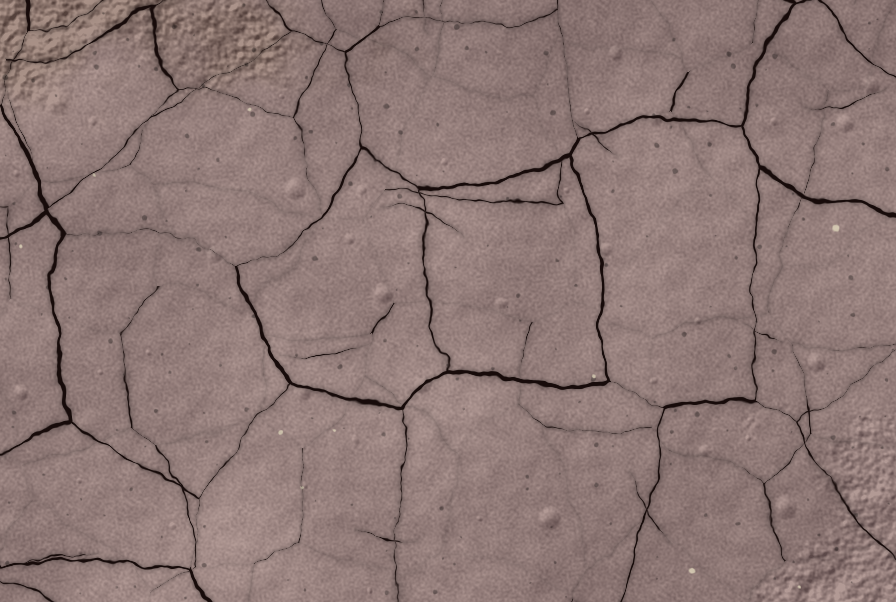
Give the GLSL for this texture, as a WebGL 2 fragment shader.

```glsl
#version 300 es
precision highp float;
precision highp int;
// Dried mud: warped Voronoi borders form the main cracks, a finer faded set and
// short tapering strokes form the hairlines. Gradient noise shapes the relief,
// which is lit from the upper left and strewn with bumps, specks and pale flecks.

uniform vec2 u_resolution;
out vec4 fragColor;

const vec3 MUD = vec3(0.580, 0.492, 0.480);
const vec3 TONE_STEP = vec3(0.054, 0.051, 0.048);
const vec3 SOIL = vec3(0.545, 0.458, 0.425);
const vec3 CRACK = vec3(0.09, 0.045, 0.04);
const vec3 FLECK = vec3(0.86, 0.82, 0.72);
const float MAIN_SPACING = 0.33;
const float FINE_SPACING = 0.21;
const float STRAY_SPACING = 0.30;
const vec2 MAIN_WIDTH = vec2(-0.0006, 0.0036);  // half widths; below zero fades out
const vec2 FINE_WIDTH = vec2(-0.0060, 0.0014);
const vec2 STRAY_WIDTH = vec2(-0.0020, 0.0011);
const float WIDTH_RAGGED = 0.0016;
const float LIP_SHADE = 0.25;
const float LIP_REACH = 0.0042;
const vec2 LIGHT = vec2(-0.6, 0.8);
const float LIGHT_GAIN = 4.5;

vec2 hash(vec2 cell) {
  uvec2 v = uvec2(ivec2(cell)) * 1664525u + 1013904223u;
  v.x += v.y * 1664525u;
  v.y += v.x * 1664525u;
  v ^= v >> 16u;
  v.x += v.y * 1664525u;
  v.y += v.x * 1664525u;
  v ^= v >> 16u;
  return vec2(v & 0xffffu) / 65535.0;
}

float corner(vec2 cell, vec2 offset) { return dot(hash(cell) * 2.0 - 1.0, offset); }

float noise(vec2 p) {
  vec2 i = floor(p), f = p - i, e = vec2(0.0, 1.0);
  vec2 u = f * f * f * (f * (f * 6.0 - 15.0) + 10.0);
  return mix(mix(corner(i, f), corner(i + e.yx, f - e.yx), u.x),
             mix(corner(i + e.xy, f - e.xy), corner(i + 1.0, f - 1.0), u.x), u.y);
}

vec2 noise2(vec2 p) { return vec2(noise(p), noise(p + vec2(37.3, 71.7))); }

// Signed distance to Voronoi borders, each with its own half width
float borderCracks(vec2 p, float spacing, vec2 width, float taper, float seed) {
  vec2 q = p / spacing, base = floor(q), home = base, toHome = vec2(9.0);
  for (int k = 0; k < 9; k++) {
    vec2 id = base + vec2(k % 3, k / 3) - 1.0;
    vec2 r = id + 0.1 + 0.8 * hash(id + seed) - q;
    if (dot(r, r) < dot(toHome, toHome)) { toHome = r; home = id; }
  }
  float fade = taper * noise(p * 6.0 + seed), nearest = 1.0;
  for (int k = 0; k < 25; k++) {
    vec2 id = home + vec2(k % 5, k / 5) - 2.0;
    if (id == home) continue;
    vec2 r = id + 0.1 + 0.8 * hash(id + seed) - q;
    float d = dot(0.5 * (toHome + r), normalize(r - toHome)) * spacing;
    float w = mix(width.x, width.y, hash(id + home + seed + 500.0).x) + fade;
    nearest = min(nearest, d - w);
  }
  return nearest;
}

// Short bent strokes that thin out towards both ends
float strayCracks(vec2 p) {
  float nearest = 1.0;
  for (int k = 0; k < 9; k++) {
    vec2 id = floor(p / STRAY_SPACING) + vec2(k % 3, k / 3) - 1.0;
    vec2 place = hash(id + 211.0), shape = hash(id + 307.0), pick = hash(id + 401.0);
    if (pick.x > 0.6) continue;
    vec2 v = p - (id + 0.15 + 0.7 * place) * STRAY_SPACING;
    float a = shape.x * 6.283, len = mix(0.03, 0.09, shape.y);
    v = mat2(cos(a), -sin(a), sin(a), cos(a)) * v;
    v.y += (pick.y - 0.5) * 6.0 * v.x * v.x;
    float t = min(abs(v.x) / len, 1.0);
    float d = length(vec2(max(abs(v.x) - len, 0.0), v.y));
    nearest = min(nearest, d - mix(STRAY_WIDTH.y, STRAY_WIDTH.x, t * t));
  }
  return nearest;
}

// Nearest scattered disc: distance in radii, and the radius
vec2 scatter(vec2 p, float spacing, float density, vec2 radius, float seed) {
  vec2 best = vec2(9.0, radius.x);
  for (int k = 0; k < 9; k++) {
    vec2 id = floor(p / spacing) + vec2(k % 3, k / 3) - 1.0;
    vec2 pick = hash(id + seed + 90.0);
    float r = mix(radius.x, radius.y, pick.y * pick.y);
    float d = length(p - (id + 0.1 + 0.8 * hash(id + seed)) * spacing) / r;
    if (pick.x < density && d < best.x) best = vec2(d, r);
  }
  return best;
}

float disc(vec2 s, float px) { return 1.0 - smoothstep(1.0 - px / s.y, 1.0 + px / s.y, s.x); }

float height(vec2 p, float rough) {
  float h = 0.020 * noise(p * 4.0) + 0.004 * noise(p * 24.0);
  h += rough * (0.015 * noise(p * 16.0) + 0.009 * noise(p * 45.0) + 0.006 * noise(p * 100.0));
  vec2 b = scatter(p + 0.006 * noise2(p * 30.0), 0.11, 0.38, vec2(0.006, 0.022), 601.0);
  float dome = max(1.0 - b.x * b.x, 0.0);
  return h + 0.32 * b.y * dome * dome;
}

void main() {
  vec2 p = gl_FragCoord.xy / u_resolution.y;
  float px = 1.0 / u_resolution.y, aspect = u_resolution.x / u_resolution.y;

  // Crumbly soil in two opposite corners
  float ragged = 0.25 * noise(p * 5.0 + 17.0) + 0.1 * noise(p * 17.0);
  float soil = 1.0 - smoothstep(0.10, 0.30, length((p - vec2(0.0, 1.0)) * vec2(0.5, 1.4)) + ragged);
  float mound = 1.0 - smoothstep(0.14, 0.24, length(p - vec2(aspect - 0.06, 0.06)) + ragged);
  float rough = max(soil, 0.7 * mound);

  // Relief, mottling and grain
  vec2 e = vec2(0.002, 0.0);
  float h = height(p, rough);
  vec2 slope = vec2(height(p + e.xy, rough) - h, height(p + e.yx, rough) - h) / e.x;
  float tone = 0.05 - LIGHT_GAIN * dot(slope, LIGHT);
  tone += 1.9 * noise(p * 1.4 + 5.0) + 1.0 * noise(p * 5.0 + 29.0);
  vec2 turned = mat2(0.8, 0.6, -0.6, 0.8) * p;
  tone += 0.6 * noise(turned * 80.0) + 2.0 * noise(turned * 190.0 + 11.0);
  vec3 color = mix(MUD, SOIL, soil) + TONE_STEP * clamp(tone, -4.0, 2.2);

  // Specks and flecks
  vec2 wobble = p + 0.002 * noise2(p * 150.0);
  color *= 1.0 - 0.32 * disc(scatter(wobble, 0.05, 0.4, vec2(0.0012, 0.0045), 701.0), px);
  color = mix(color, FLECK, 0.85 * disc(scatter(wobble, 0.13, 0.16, vec2(0.0025, 0.007), 809.0), px));

  // Ragged cracks with a soft shaded lip
  vec2 w = p + 0.09 * noise2(p * 3.0) + 0.020 * noise2(p * 12.0);
  w += 0.008 * noise2(p * 38.0) + 0.0025 * noise2(p * 95.0);
  float crack = borderCracks(w, MAIN_SPACING, MAIN_WIDTH, 0.0025, 13.0);
  crack = min(crack, borderCracks(w + 3.1, FINE_SPACING, FINE_WIDTH, 0.004, 131.0));
  crack = min(crack, strayCracks(w)) + WIDTH_RAGGED * noise(p * 60.0 + 3.0);
  color *= 1.0 - LIP_SHADE * exp(-max(crack, 0.0) / LIP_REACH);
  float soft = max(0.75 * px, 0.001);
  color = mix(color, CRACK, 1.0 - smoothstep(-soft, soft, crack));

  fragColor = vec4(color, 1.0);
}
```
